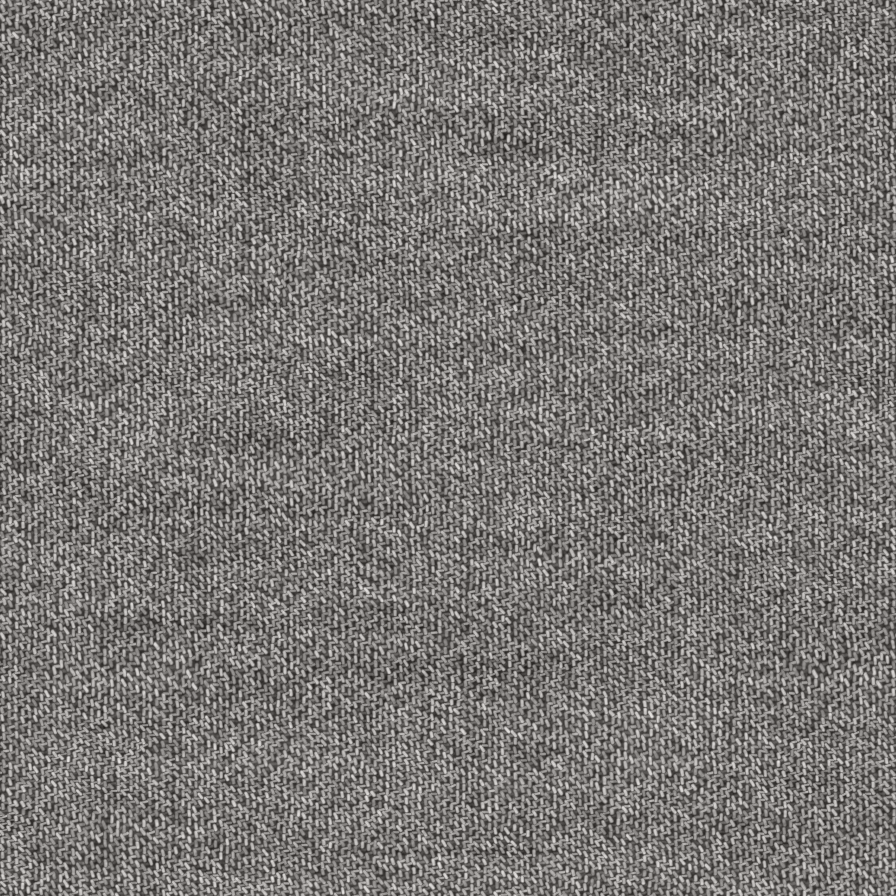
Reproduce this texture procedurally as a three.js fragment shader.

```glsl
varying vec2 vUv;

const vec2 THREADS = vec2(140.0, 108.0);
const vec3 WARM_TINT = vec3(0.010, -0.001, -0.010);
const float GAP_SHADE = 0.235;
const float TWILL_STEP = 0.40;

float hash(vec2 p) {
  vec3 q = fract(vec3(p.xyx) * 0.1031);
  q += dot(q, q.yzx + 33.33);
  return fract((q.x + q.y) * q.z);
}

float noise(vec2 p) {
  vec2 cell = floor(p);
  vec2 f = fract(p);
  f = f * f * (3.0 - 2.0 * f);
  float low = mix(hash(cell), hash(cell + vec2(1.0, 0.0)), f.x);
  float high = mix(hash(cell + vec2(0.0, 1.0)), hash(cell + vec2(1.0, 1.0)), f.x);
  return mix(low, high, f.y);
}

// Distance to a segment centred on the origin
float segment(vec2 p, vec2 halfAxis) {
  float along = clamp(dot(p, halfAxis) / dot(halfAxis, halfAxis), -1.0, 1.0);
  return length(p - along * halfAxis);
}

// Rounded yarn that fades softly into the gaps
float yarn(vec2 p, vec2 halfAxis, float radius) {
  return 1.0 - smoothstep(radius * 0.25, radius * 1.6, segment(p, halfAxis));
}

// Staggered warp stitches with weft bars between them
float weave(vec2 g, float aspect) {
  float shade = GAP_SHADE;
  for (int i = -1; i <= 1; i++) {
    float column = floor(g.x) + float(i);
    float drift = 1.5 * noise(vec2(column * 0.07, g.y * 0.09));
    float y = g.y + column * TWILL_STEP + drift;
    for (int j = -1; j <= 1; j++) {
      float row = floor(y) + float(j);
      vec2 id = vec2(column, row) + 200.0;
      float tone = hash(id);
      float lean = hash(id + 31.7);
      vec2 jitter = vec2(lean, hash(id + 73.1)) - 0.5;
      vec2 p = vec2(g.x - column - 0.5, y - row - 0.5) - 0.24 * jitter;
      p.y *= aspect;

      float warpShade = mix(0.55, 0.79, tone);
      float warp = yarn(p, vec2(-0.12 + 0.26 * jitter.x, 0.31), 0.28);
      shade = max(shade, mix(GAP_SHADE, warpShade, warp));

      float weftShade = mix(0.29, 0.68, hash(id + 117.3));
      vec2 q = p - vec2(0.40, 0.5 * aspect - 0.12);
      float weft = yarn(q, vec2(0.32, 0.07 + 0.14 * jitter.y), 0.21);
      shade = max(shade, mix(GAP_SHADE, weftShade, weft));
    }
  }
  return shade;
}

// Uneven yarn: long weft streaks and faint warp streaks
float unevenness(vec2 uv) {
  float weftStreak = noise(vec2(uv.x * 7.0, uv.y * 100.0)) - 0.5;
  float broadBand = noise(vec2(uv.x * 2.0, uv.y * 26.0) + 19.0) - 0.5;
  float warpStreak = noise(vec2(uv.x * 120.0, uv.y * 6.0) + 47.0) - 0.5;
  return 0.065 * weftStreak + 0.03 * broadBand + 0.03 * warpStreak;
}

void main() {
  vec2 wobble = vec2(noise(vUv * 30.0), noise(vUv * 30.0 + 61.0)) - 0.5;
  vec2 grid = vUv * THREADS + 0.5 * wobble;
  float shade = weave(grid, THREADS.x / THREADS.y);

  // Fine fibre grain
  float fibre = noise(vUv * 300.0) + noise(vUv * vec2(420.0, 360.0) + 9.0) - 1.0;
  shade += unevenness(vUv) + 0.10 * fibre;

  gl_FragColor = vec4(clamp(vec3(shade) + WARM_TINT, 0.0, 1.0), 1.0);
}
```
